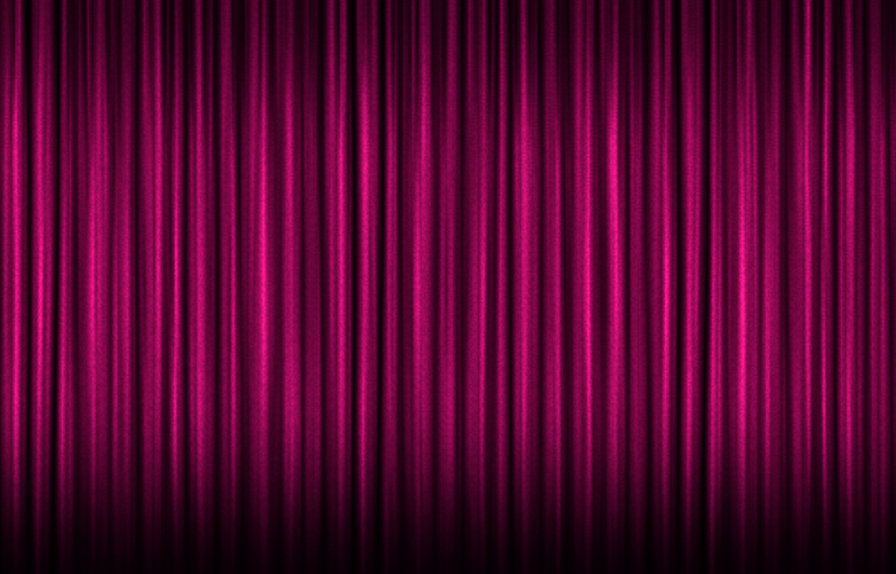
Write a Shadertoy shader that draws this texture.

```glsl
// Stage curtain of hanging velvet: uneven vertical folds, tightly gathered at the top.
// Each fold is a soft ridge between two shared shadow creases; ripples and stretched
// noise add the sheen, and a vertical light falls off towards the heading and the hem.

#define FOLDS 33.1         // folds across the canvas
#define PANEL 12.0         // folds before the cloth pattern recurs
#define GATHERS 2.0        // heading pleats per fold
#define RIPPLES 2.5        // shallow ripples per fold
#define JITTER 0.50        // unevenness of the fold spacing
#define LEAN 0.34          // drift of the creases with height
#define CREASE 0.14        // crease shadow width, in folds
#define SHEEN 0.33         // ridge brightness over the cloth
#define STREAKS 0.42       // strength of the silky streaks
#define GRAIN 0.11         // strength of the weave
#define CLOTH vec3(1.0, 0.02, 0.56)

float hash(vec2 p) {
    return fract(sin(dot(p, vec2(127.1, 311.7))) * 43758.5453);
}

float noise(vec2 p) {
    vec2 cell = floor(p), f = fract(p);
    f = f * f * (3.0 - 2.0 * f);
    float low = mix(hash(cell), hash(cell + vec2(1, 0)), f.x);
    float high = mix(hash(cell + vec2(0, 1)), hash(cell + vec2(1, 1)), f.x);
    return mix(low, high, f.y);
}

// Random value of a fold, recurring with the panel
float foldHash(float id, float period, float salt) {
    return hash(vec2(mod(id, period), salt));
}

// Position of the crease left of fold id at height y
float creaseAt(float id, float y, float period) {
    float shift = JITTER * (foldHash(id, period, 1.0) - 0.5);
    float lean = LEAN * (foldHash(id, period, 2.0) - 0.5);
    float bend = 0.05 * sin(5.0 * y + 6.28 * foldHash(id, period, 3.0));
    return id + shift + lean * (y - 0.5) + bend;
}

// Shade left by a crease at a distance from it
float creaseShade(float id, float dist, float period) {
    float depth = mix(0.25, 0.95, foldHash(id, period, 4.0));
    return 1.0 - depth * exp(-pow(dist / CREASE, 1.4));
}

// Brightness of the folded cloth, x in folds
float foldTone(float x, float y, float period) {
    float id = floor(x);
    if (x < creaseAt(id, y, period)) id -= 1.0;
    else if (x >= creaseAt(id + 1.0, y, period)) id += 1.0;
    float left = creaseAt(id, y, period);
    float right = creaseAt(id + 1.0, y, period);
    float t = (x - left) / (right - left);

    // Ridge, with its crest off centre and a narrow glint on it
    float crest = mix(0.34, 0.68, foldHash(id, period, 5.0));
    float offset = (t - crest) / (t < crest ? crest : 1.0 - crest);
    float ridge = 1.0 - offset * offset;
    float glint = exp(-26.0 * offset * offset) * foldHash(id, period, 6.0);
    float tone = 0.35 + SHEEN * (0.7 * ridge * ridge + 0.6 * glint);

    return tone * creaseShade(id, x - left, period)
                * creaseShade(id + 1.0, right - x, period);
}

// Fine vertical streaks that slant slightly along the cloth
float streakTone(float x, float y) {
    float slant = 0.35 * sin(3.0 * y + x * 0.8);
    float broad = noise(vec2(x * 3.0 + slant, y * 2.0));
    float fine = noise(vec2(x * 7.0 + 2.0 * slant, y * 4.0 + 9.0));
    return 1.0 + STREAKS * (0.7 * broad + 1.3 * fine - 1.0);
}

void mainImage(out vec4 fragColor, in vec2 fragCoord) {
    vec2 uv = fragCoord / iResolution.xy;
    float x = uv.x * FOLDS;

    // Folds, shallow ripples and silky streaks
    float tone = foldTone(x, uv.y, PANEL) * streakTone(x, uv.y);
    float ripple = 2.2 * foldTone(x * RIPPLES, uv.y, PANEL * RIPPLES);
    tone *= mix(1.0, ripple, 0.32);

    // Gathered heading, its pleats fading out at uneven heights
    float reach = 0.68 + 0.16 * noise(vec2(x * 1.3, 4.0));
    float heading = smoothstep(reach, 1.0, uv.y);
    float pleats = 2.1 * foldTone(x * GATHERS, uv.y, PANEL * GATHERS);
    tone *= mix(1.0, pleats, 0.85 * sqrt(heading));

    // Weave
    vec2 weave = uv * vec2(500.0, 300.0);
    tone *= 1.0 + GRAIN * (2.0 * noise(weave) - 1.0);

    // Light: dim heading, bright middle, dark hem
    float hem = mix(0.08, 1.0, smoothstep(-0.02, 0.34, uv.y));
    float top = mix(1.0, 0.46, smoothstep(0.68, 1.02, uv.y));
    tone *= hem * top;

    vec3 color = CLOTH * tone;
    color.g += 0.07 * tone * tone;
    fragColor = vec4(clamp(color, 0.0, 1.0), 1.0);
}
```
